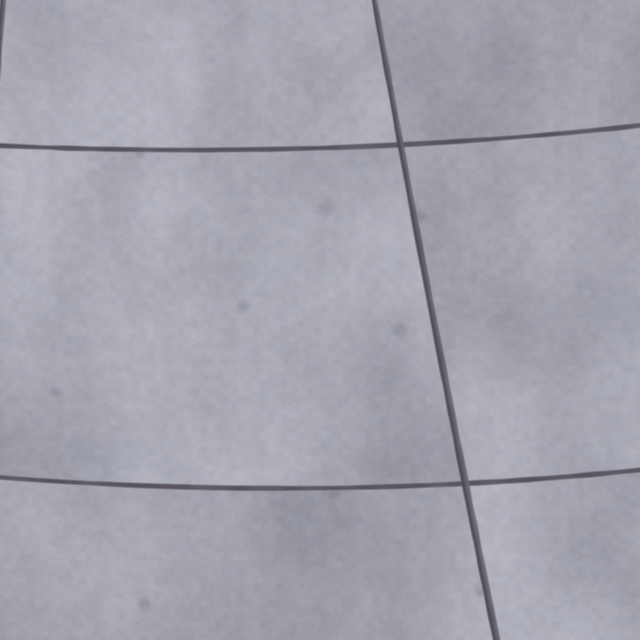
A Shadertoy shader for this texture:

```glsl
// Pale grey stone paving: large slabs in curved courses, split by fanning dark joints.

const vec3 STONE = vec3(0.650, 0.648, 0.689);
const vec3 JOINT_DARK = vec3(0.300, 0.280, 0.320);
const vec3 JOINT_FILL = vec3(0.430, 0.415, 0.440);
const vec3 WARM_TINT = vec3(0.030, 0.008, -0.012);

const float COURSE_HEIGHT = 0.5286;   // distance between curved joints
const float COURSE_BASE = 0.237;      // lowest point of the lower curved joint
const float COURSE_HALF_WIDTH = 0.0036;
const float FAN_HALF_WIDTH = 0.0058;  // at the bottom edge
const float FAN_TAPER = 0.0016;       // narrowing towards the top
const float JOINT_BLUR = 0.0022;

const float SLAB_CONTRAST = 0.024;
const float CLOUD_CONTRAST = 0.20;
const float GRAIN_CONTRAST = 0.050;
const float SPOT_CELLS = 7.0;
const float SPOT_CHANCE = 0.14;
const float SPOT_DEPTH = 0.060;

float hash(vec2 p) {
    return fract(sin(dot(p, vec2(127.1, 311.7))) * 43758.545);
}

float noise(vec2 p) {
    vec2 i = floor(p), f = fract(p);
    f = f * f * (3.0 - 2.0 * f);
    return mix(mix(hash(i), hash(i + vec2(1, 0)), f.x),
               mix(hash(i + vec2(0, 1)), hash(i + vec2(1, 1)), f.x), f.y);
}

float fbm(vec2 p) {
    float sum = 0.0, amplitude = 0.5;
    for (int i = 0; i < 5; i++) {
        sum += amplitude * noise(p);
        p = mat2(1.6, 1.2, -1.2, 1.6) * p + 7.3;
        amplitude *= 0.5;
    }
    return sum / 0.97;
}

// Vertical slab coordinate: whole numbers lie on the curved joints
float courseCoord(vec2 p) {
    float apex = 0.503 - 0.265 * p.y;
    float bend = 0.096 - 0.025 * p.y;
    float offset = p.x - apex;
    return (p.y - COURSE_BASE - bend * offset * offset) / COURSE_HEIGHT;
}

// Horizontal spacing of the fanning joints at a height
float fanSpacing(float y) {
    return 0.851 - 0.283 * y + 0.012 * y * y;
}

// Horizontal slab coordinate: whole numbers lie on the fanning joints
float fanCoord(vec2 p) {
    float joint = 0.776 - 0.203 * p.y + 0.012 * p.y * p.y;
    return (p.x - joint) / fanSpacing(p.y);
}

// Smooth coverage of a joint at a given distance from its centre
float jointMask(float dist, float halfWidth, float blur) {
    return 1.0 - smoothstep(halfWidth - blur, halfWidth + blur, abs(dist));
}

// Sparse soft stains, at most one per cell
float spots(vec2 p) {
    vec2 cell = floor(p * SPOT_CELLS);
    float present = step(hash(cell + 41.0), SPOT_CHANCE);
    vec2 centre = 0.25 + 0.5 * vec2(hash(cell + 13.0), hash(cell + 29.0));
    float radius = mix(0.05, 0.11, hash(cell + 57.0));
    float dist = length(fract(p * SPOT_CELLS) - centre);
    dist += 0.06 * (noise(p * 70.0) - 0.5);
    return present * (1.0 - smoothstep(0.2 * radius, 1.4 * radius, dist));
}

vec3 stoneColour(vec2 p, vec2 slab) {
    // Each slab has its own tone and its own piece of the clouding
    float tone = sin(0.2 - 1.77 * slab.y + 0.4 * slab.x - 4.47 * slab.x * slab.y);
    vec2 q = p + slab * vec2(3.7, 5.3);
    float clouds = fbm(q * vec2(5.5, 3.5) + 2.0) - 0.5;
    float grain = 0.6 * noise(p * 85.0) + 0.4 * noise(p * 190.0 + 9.0) - 0.5;
    float tint = 0.6 * fbm(q * 4.0 + 31.0) + 0.4 * noise(p * 120.0 + 63.0) - 0.5;

    vec3 colour = STONE + SLAB_CONTRAST * tone;
    colour += CLOUD_CONTRAST * clouds + GRAIN_CONTRAST * grain;
    colour += WARM_TINT * tint * 1.5;
    return colour - SPOT_DEPTH * spots(p);
}

void mainImage(out vec4 fragColor, in vec2 fragCoord) {
    vec2 p = fragCoord / iResolution.xy;
    float blur = max(JOINT_BLUR, 0.8 / min(iResolution.x, iResolution.y));

    vec2 coord = vec2(fanCoord(p), courseCoord(p));
    vec2 slab = floor(coord);
    vec2 dist = (coord - round(coord)) * vec2(fanSpacing(p.y) * 0.98, COURSE_HEIGHT);
    vec3 colour = stoneColour(p, slab);

    // Joints with slightly uneven width
    float wear = 0.0012 * (noise(p * 28.0) - 0.5);
    float fanWidth = FAN_HALF_WIDTH - FAN_TAPER * p.y + wear;
    float course = jointMask(dist.y, COURSE_HALF_WIDTH + wear, blur);
    float fan = jointMask(dist.x, fanWidth, blur);

    // Fanning joints are shadowed on the left and filled on the right
    float fill = smoothstep(-0.6, 0.6, dist.x / fanWidth);
    vec3 fanColour = mix(JOINT_DARK, JOINT_FILL, fill * (0.6 + 0.4 * noise(p * 45.0)));
    vec3 courseColour = mix(JOINT_DARK, JOINT_FILL, 0.5 * noise(p * 35.0 + 5.0));
    colour = mix(colour, courseColour, course * 0.92);
    colour = mix(colour, fanColour, fan * 0.95);

    fragColor = vec4(clamp(colour, 0.0, 1.0), 1.0);
}
```
